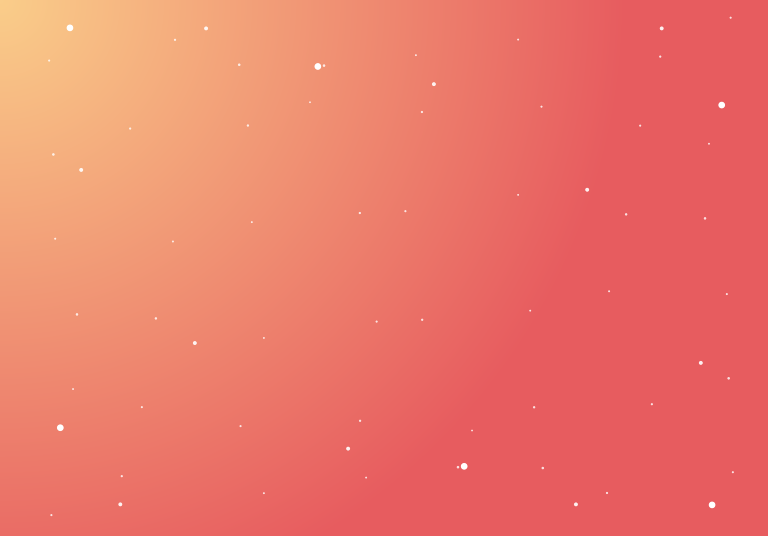
Write a Shadertoy shader that draws this background.

```glsl
// A warm sunset sky: a radial glow from the upper left corner fades into coral,
// sprinkled with white dots in three sizes. The dots are laid out over one half
// of the canvas, and a half turn about a pivot repeats them in the other half.

float hash(vec2 p) {
    return fract(sin(dot(p, vec2(127.1, 311.7))) * 43758.5453);
}

// Coverage of a soft-edged disc; distances are in canvas heights
float dot2d(vec2 p, vec2 center, float radius) {
    float pixel = 1.0 / iResolution.y;
    return 1.0 - smoothstep(radius - 0.6 * pixel, radius + 0.6 * pixel, length(p - center));
}

// One small dot at a jittered place in each grid cell
float smallDots(vec2 p) {
    vec2 size = vec2(0.179, 0.166);
    vec2 cell = floor(p / size);
    vec2 jitter = vec2(hash(cell), hash(cell + 17.0));
    vec2 center = (cell + 0.15 + 0.7 * jitter) * size;
    float radius = mix(0.0016, 0.0024, hash(cell + 41.0));
    return 0.8 * dot2d(p, center, radius);
}

// A zigzag of three along the top and a wide pair below
float mediumDots(vec2 p) {
    float cover = 0.0;
    for (int k = 0; k < 3; k++) {
        float i = float(k);
        vec2 center = vec2(-0.345 + 0.425 * i, 0.444 - 0.104 * mod(i, 2.0));
        cover = max(cover, dot2d(p, center, 0.0036));
    }
    for (int k = 0; k < 2; k++) {
        vec2 center = vec2(-0.578, 0.18) + float(k) * vec2(0.944, -0.037);
        cover = max(cover, dot2d(p, center, 0.0036));
    }
    return 0.9 * cover;
}

// Three large dots, spreading out along a shallow curve
float largeDots(vec2 p) {
    float cover = 0.0;
    for (int k = 0; k < 3; k++) {
        float i = float(k);
        vec2 center = vec2(-0.599 + i * (0.317 + 0.1455 * i), 0.445 - 0.072 * i);
        cover = max(cover, dot2d(p, center, 0.0062));
    }
    return cover;
}

void mainImage(out vec4 fragColor, in vec2 fragCoord) {
    vec2 uv = fragCoord / iResolution.y;

    // Radial glow from the corner
    vec3 gold = vec3(0.98, 0.805, 0.54);
    vec3 coral = vec3(0.906, 0.361, 0.373);
    float glow = min(length(uv - vec2(0.0, 1.0)) / 1.165, 1.0);
    vec3 color = mix(gold, coral, glow);

    // Half-turn symmetry: fold the lower half onto the upper
    vec2 p = uv - vec2(0.7295, 0.503);
    p *= p.y < 0.0 ? -1.0 : 1.0;

    float stars = max(smallDots(p), max(mediumDots(p), largeDots(p)));
    fragColor = vec4(mix(color, vec3(1.0), stars), 1.0);
}
```
